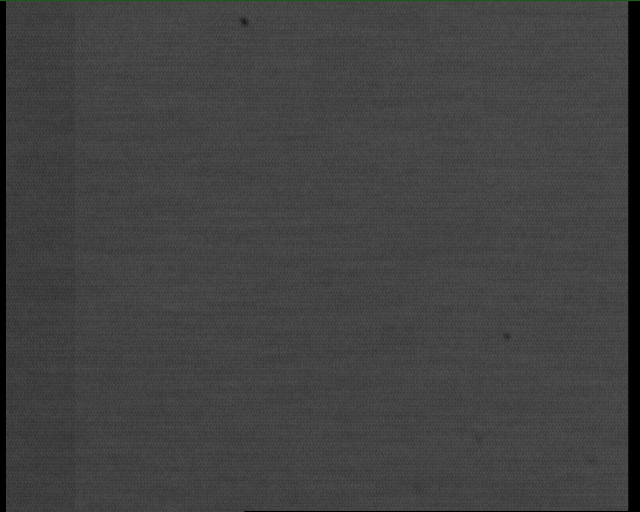
Reproduce this texture procedurally as a Shadertoy shader.

```glsl
float hash(vec2 p) {
    vec3 q = fract(p.xyx * vec3(0.1031, 0.1030, 0.0973));
    q += dot(q, q.yzx + 33.33);
    return fract((q.x + q.y) * q.z);
}

float cellNoise(vec2 p) {
    vec2 cell = floor(p), f = smoothstep(0.0, 1.0, fract(p));
    float low = mix(hash(cell), hash(cell + vec2(1, 0)), f.x);
    float high = mix(hash(cell + vec2(0, 1)), hash(cell + vec2(1, 1)), f.x);
    return mix(low, high, f.y) - 0.5;
}

// Slanted threads whose lean flips from one row to the next
float weave(vec2 p) {
    float y = p.y * 158.0;
    float row = floor(y);
    float lean = (mod(row, 2.0) * 2.0 - 1.0) * (fract(y) - 0.5);
    float drift = 0.7 * cellNoise(vec2(p.x * 24.0, row * 0.7));
    float thread = sin(6.2832 * (p.x * 163.0 + lean * 0.65 + drift));
    float ridge = sin(6.2832 * y);
    return 0.018 * thread + 0.009 * ridge;
}

float spots(vec2 p) {
    // Centre, radius, depth
    vec4 marks[6] = vec4[6](
        vec4(0.477, 0.957, 0.0075, 0.16), vec4(0.990, 0.343, 0.006, 0.10),
        vec4(0.638, 0.446, 0.009, 0.035), vec4(0.935, 0.143, 0.009, 0.045),
        vec4(1.156, 0.099, 0.008, 0.035), vec4(0.819, 0.044, 0.008, 0.035));
    float shade = 0.0;
    for (int i = 0; i < 6; i++) {
        vec2 d = (p - marks[i].xy) / marks[i].z;
        shade += marks[i].w * exp(-dot(d, d) * (1.0 + 0.3 * sin(2.0 * atan(d.y, d.x + 0.001))));
    }
    return shade;
}

void mainImage(out vec4 fragColor, in vec2 fragCoord) {
    vec2 uv = fragCoord / iResolution.xy;
    vec2 p = fragCoord / iResolution.y;
    vec2 px = 1.0 / iResolution.xy;

    // Broad light, darker strip at the left
    float grey = 0.268 + 0.016 * (uv.x - 0.5) + 0.010 * (uv.y - 0.5);
    grey += 0.003 * sin(p.x * 9.0 + 2.0 * sin(p.y * 5.0)) * sin(p.y * 7.0 + p.x * 3.0);
    grey -= 0.018 * (1.0 - smoothstep(0.116, 0.119, uv.x));

    // Cloth: threads, uneven rows, fine grain
    grey += weave(p);
    grey += 0.022 * cellNoise(p * vec2(9.0, 150.0));
    grey += 0.012 * cellNoise(p * vec2(45.0, 60.0) + 17.0);
    grey += 0.040 * cellNoise(p * vec2(310.0, 290.0) + 41.0);
    grey -= spots(p);

    // Black frame at the sides and along part of the bottom
    float inside = smoothstep(-0.5, 0.5, (uv.x - 0.0092) / px.x)
                 * smoothstep(-0.5, 0.5, (0.9818 - uv.x) / px.x);
    float bottomGap = smoothstep(-0.5, 0.5, (0.0022 - uv.y) / px.y)
                    * smoothstep(-0.5, 0.5, (uv.x - 0.382) / px.x);
    vec3 colour = vec3(max(grey, 0.0)) * inside * (1.0 - bottomGap);

    // Green line along the top
    float topLine = smoothstep(-0.5, 0.5, (uv.y - 0.9976) / px.y);
    colour = mix(colour, vec3(0.10, 0.36, 0.10), topLine);

    fragColor = vec4(colour, 1.0);
}
```
